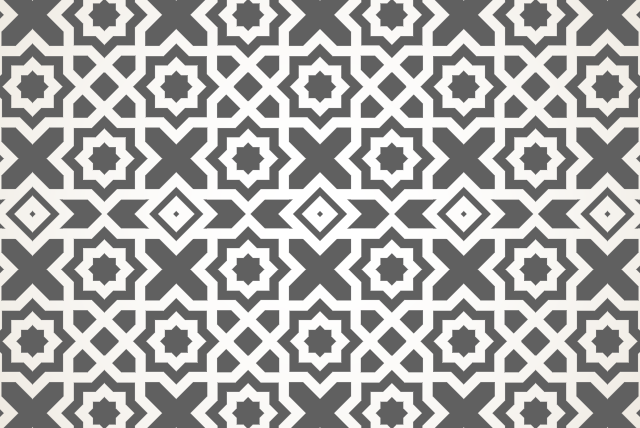
A WebGL 1 fragment shader for this pattern:

```glsl
precision highp float;
// Monochrome lattice of eight-pointed stars, mirrored about a band of diamonds.

uniform vec2 u_resolution;

#define COLUMNS 8.905                          // star pitches across the canvas
#define FIRST_ROW 0.771                        // height of the first star row above the axis
#define STAR_RADII vec4(0.159, 0.296, 0.425, 0.568)
#define DIAMOND_RADII vec4(0.042, 0.255, 0.377, 0.582)
#define RAIL_SPAN vec2(0.203, 0.347)           // inner and outer height of the band rails
#define RING_SPAN vec2(0.208, 0.412)           // diamond ring between four stars
#define EDGE_SOFTNESS 0.7                      // in canvas pixels
#define INK vec3(0.376, 0.376, 0.378)
#define PAPER_CENTER vec3(1.0)
#define PAPER_RIM vec3(0.945, 0.930, 0.902)

const float DIAGONAL = 0.70710678;

float softness;

float fill(float dist) {
    return 1.0 - smoothstep(-softness, softness, dist);
}

// Coverage of a value lying between two limits.
float stripe(float value, vec2 span) {
    return fill(span.x - value) * fill(value - span.y);
}

// Mirrors a coordinate so that even integers map to 0 and odd ones to 1.
float foldPair(float t) {
    return abs(mod(t + 1.0, 2.0) - 1.0);
}

// Size of the eight-pointed star (square joined with diamond) through q.
float starSize(vec2 q) {
    q = abs(q);
    return min(max(q.x, q.y), (q.x + q.y) * DIAGONAL);
}

// Lays nested shapes over the ink, alternating dark and light from the core out.
float nest(float ink, float size, vec4 radii, float slope) {
    ink = mix(ink, 0.0, fill((size - radii.w) * slope));
    ink = mix(ink, 1.0, fill((size - radii.z) * slope));
    ink = mix(ink, 0.0, fill((size - radii.y) * slope));
    return mix(ink, 1.0, fill((size - radii.x) * slope));
}

void main() {
    float pixel = COLUMNS / u_resolution.x;
    softness = EDGE_SOFTNESS * pixel;
    vec2 p = (gl_FragCoord.xy - 0.5 * u_resolution) * pixel;

    // Fold into one cell: stars sit at (1, 0) and (0, 1).
    float height = abs(p.y);
    float row = height - FIRST_ROW;
    vec2 cell = vec2(foldPair(p.x), foldPair(row));
    bool aboveBand = row > 0.0;

    float ink = 1.0;

    // Rails along the central band.
    ink *= 1.0 - stripe(height, RAIL_SPAN);

    // Diamond rings at the crossings of the star lattice.
    if (aboveBand) {
        float crossing = 2.0 - cell.x - cell.y;
        ink *= 1.0 - stripe(crossing * DIAGONAL, RING_SPAN * DIAGONAL);
    }

    // Diamonds on the axis.
    ink = nest(ink, cell.x + height, DIAMOND_RADII, DIAGONAL);

    // Stars on alternating columns.
    float star = starSize(cell - vec2(1.0, 0.0));
    if (aboveBand) star = min(star, starSize(cell - vec2(0.0, 1.0)));
    ink = nest(ink, star, STAR_RADII, 1.0);

    // Paper warms towards the rim.
    float radius = length(p) / (0.5 * COLUMNS);
    vec3 paper = mix(PAPER_CENTER, PAPER_RIM, min(0.85 * radius * radius, 1.2));

    gl_FragColor = vec4(mix(paper, INK, ink), 1.0);
}
```
